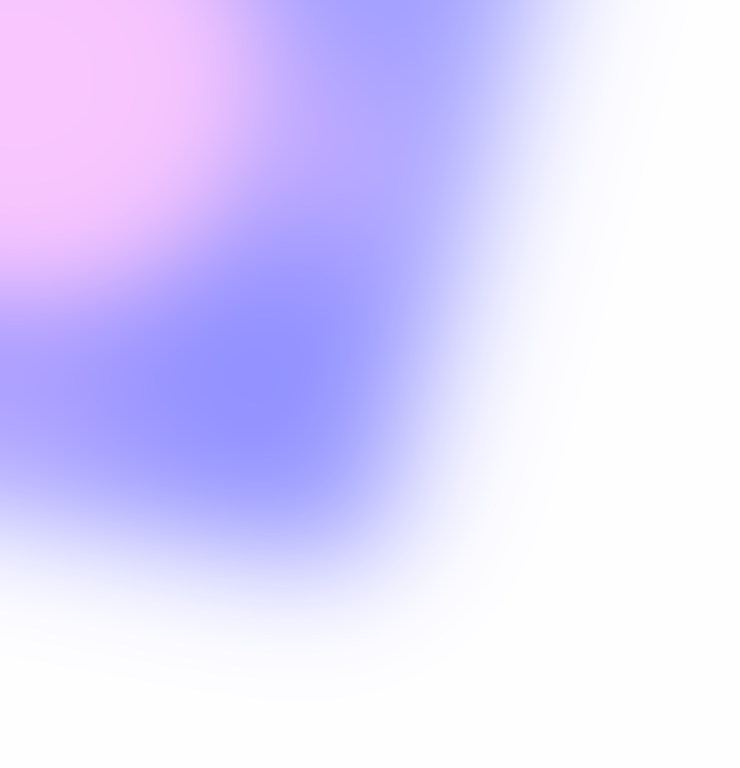
Write a Shadertoy shader that draws this background.

```glsl
// Soft mesh gradient: a blurred periwinkle wedge with a pink glow on white.

// Blurred step: 0 to 1 across an edge, with a Gaussian falloff of the given width.
float softEdge(float dist, float width) {
    float t = clamp(dist / width, -4.0, 4.0);
    return 0.5 + 0.5 * tanh(0.798 * t + 0.0356 * t * t * t);
}

// Signed distance to the line through a and b, positive on its left side.
float lineSide(vec2 p, vec2 a, vec2 b) {
    vec2 dir = normalize(b - a);
    return dot(p - a, vec2(-dir.y, dir.x));
}

// Round glow that fades from its center.
float glow(vec2 p, vec2 center, vec2 size) {
    vec2 q = (p - center) / size;
    return exp(-dot(q, q));
}

void mainImage(out vec4 fragColor, in vec2 fragCoord) {
    // Height spans 0 to 1
    vec2 p = fragCoord / iResolution.y;
    p.x *= 0.96484 * iResolution.y / iResolution.x;

    const vec3 white = vec3(0.997, 0.997, 1.0);
    const vec3 periwinkle = vec3(0.565, 0.565, 1.0);
    const vec3 lavender = vec3(0.76, 0.67, 1.0);
    const vec3 pink = vec3(0.975, 0.775, 0.995);

    // Wedge bounded by a slanted right edge and a sloping lower edge
    float rightSide = softEdge(lineSide(p, vec2(0.53, 0.44), vec2(0.692, 1.0)), 0.083);
    float lowerSide = softEdge(lineSide(p, vec2(0.0, 0.343), vec2(0.39, 0.272)), 0.078);
    float wedge = rightSide * lowerSide;

    // Blue body, paler toward the top and tinted beside the pink
    vec3 body = mix(periwinkle, vec3(0.62, 0.62, 1.0), smoothstep(0.5, 1.0, p.y));
    float tint = 0.65 * glow(p, vec2(0.44, 0.80), vec2(0.13, 0.15))
               + 0.50 * glow(p, vec2(0.0, 0.46), vec2(0.20, 0.13));
    body = mix(body, lavender, min(tint, 1.0));

    // Pink ellipse in the upper left
    vec2 radii = vec2(0.319, 0.293);
    float ellipse = (1.0 - length((p - vec2(0.026, 0.896)) / radii)) * 0.306;
    body = mix(body, pink, softEdge(ellipse, 0.072));

    fragColor = vec4(mix(white, body, wedge), 1.0);
}
```
